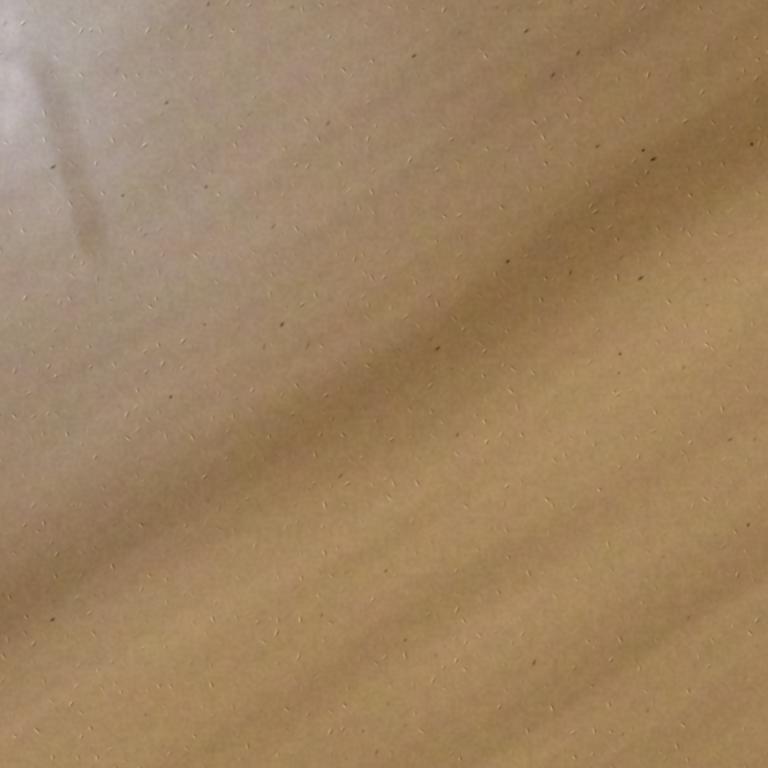
This texture is drawn by a WebGL 2 fragment shader. Its source:

```glsl
#version 300 es
precision highp float;
// Polished tan stone with soft slanting bands, fine pits and a pale sheen in the upper left.

uniform vec2 u_resolution;
out vec4 fragColor;

vec2 hash2(vec2 p) {
  vec3 q = fract(p.xyx * vec3(0.1031, 0.1030, 0.0973));
  q += dot(q, q.yzx + 33.33);
  return fract((q.xx + q.yz) * q.zy);
}

float cornerSlope(vec2 cell, vec2 corner, vec2 f) {
  float angle = 6.2832 * hash2(cell + corner + 200.0).x;
  return dot(vec2(cos(angle), sin(angle)), f - corner);
}

float gradientNoise(vec2 p) {
  vec2 i = floor(p), f = p - i;
  vec2 w = f * f * f * (f * (f * 6.0 - 15.0) + 10.0);
  float low = mix(cornerSlope(i, vec2(0, 0), f), cornerSlope(i, vec2(1, 0), f), w.x);
  float high = mix(cornerSlope(i, vec2(0, 1), f), cornerSlope(i, vec2(1, 1), f), w.x);
  return mix(low, high, w.y);
}

float bell(float x, float width) {
  return exp(-x * x / (width * width));
}

// Small pits: a lit edge beside a shaded one, with an occasional dark dot.
float pits(vec2 p) {
  float sum = 0.0;
  for (int layer = 0; layer < 2; layer++) {
    vec2 grid = p * 34.0 + float(layer) * vec2(57.4, 91.7);
    vec2 cell = floor(grid);
    vec2 spot = hash2(cell), kind = hash2(cell + 71.0);
    vec2 d = (grid - cell - mix(vec2(0.3), vec2(0.7), spot)) / 34.0;
    float angle = (kind.x < 0.6 ? 2.1 : 0.9) + 0.8 * (spot.x - 0.5);
    float c = cos(angle), s = sin(angle);
    vec2 q = vec2(c * d.x + s * d.y, c * d.y - s * d.x);
    q /= vec2(mix(0.002, 0.0042, spot.y), 0.0019);
    float strength = 0.025 + 0.16 * pow(kind.y, 5.0);
    float dot1 = step(0.93, kind.x);
    sum += strength * exp(-dot(q, q)) * mix(q.y * 1.3 + 0.1, -1.3, dot1);
  }
  return sum;
}

void main() {
  vec2 p = gl_FragCoord.xy / min(u_resolution.x, u_resolution.y);

  // Axes along and across the bands, gently bent.
  float along = 0.866 * p.x + 0.5 * p.y;
  float across = 0.866 * p.y - 0.5 * p.x;
  across += 0.025 * gradientNoise(p * 2.3 + 4.0) - 0.045 * p.x * p.x;

  // Broad and narrow streaks.
  float streaks = 0.55 * gradientNoise(vec2(along * 1.6, across * 9.0) + 11.0)
                + 0.50 * gradientNoise(vec2(along * 2.2, across * 21.0) + 37.0)
                + 0.22 * gradientNoise(vec2(along * 4.0, across * 48.0) + 63.0);
  float shade = 0.85 * bell(across - 0.175, 0.075)
              + 0.50 * bell(across - 0.395, 0.022) * smoothstep(0.0, 0.3, along)
              + 0.35 * bell(across + 0.29, 0.035)
              + 0.65 * smoothstep(0.65, 1.35, along) * smoothstep(0.05, 0.3, across)
              - 0.35 * bell(across - 0.03, 0.05)
              - 0.30 * bell(across + 0.19, 0.035);
  shade += 0.7 * streaks;

  // Ochre low and right, greyer tan through the middle.
  float warmth = smoothstep(-0.15, 0.5, 0.75 * p.x - 0.75 * p.y + 0.3
               + 0.25 * gradientNoise(p * 3.0 + 21.0));
  vec3 color = mix(vec3(0.615, 0.510, 0.395), vec3(0.635, 0.510, 0.350), warmth);
  color += shade * mix(vec3(-0.065, -0.070, -0.070), vec3(-0.085, -0.085, -0.080), warmth);

  // Pale sheen spreading from the upper left edge.
  float reach = length((p - vec2(-0.02, 0.93)) * vec2(1.0, 0.9));
  reach += 0.08 * gradientNoise(p * 4.0 + 50.0) + 0.05 * streaks;
  color = mix(color, vec3(0.645, 0.575, 0.510), 0.9 * smoothstep(0.66, 0.20, reach));
  color = mix(color, vec3(0.700, 0.670, 0.660), 0.9 * smoothstep(0.29, 0.04, reach));
  color -= 0.03 * streaks * smoothstep(0.7, 0.3, reach);

  // Curved brownish smear within the sheen, and a bright glint at its left.
  float bend = p.x - 0.055 - 0.28 * (0.92 - p.y) + 0.012 * gradientNoise(p * 9.0);
  float smear = smoothstep(-0.025, -0.008, bend) * smoothstep(0.035, 0.005, bend)
              * smoothstep(0.63, 0.70, p.y) * smoothstep(0.97, 0.90, p.y);
  color -= smear * vec3(0.045, 0.060, 0.070);
  float glint = bell(p.x - 0.012, 0.025) * bell(p.y - 0.91, 0.08);
  color += glint * (0.07 + 0.12 * gradientNoise(p * vec2(45.0, 22.0))) * vec3(0.9, 1.0, 1.1);

  // Soft colour mottling, fine grain and pits.
  color += vec3(0.014, -0.010, 0.012) * gradientNoise(p * 17.0 + 80.0);
  color += vec3(0.008, 0.008, -0.016) * gradientNoise(p * 26.0 + 15.0);
  float grain = 0.022 * gradientNoise(p * 60.0) + 0.026 * gradientNoise(p * 150.0 + 9.0);
  color += grain + pits(p) * vec3(1.0, 0.97, 0.88);

  fragColor = vec4(clamp(color, 0.0, 1.0), 1.0);
}
```
